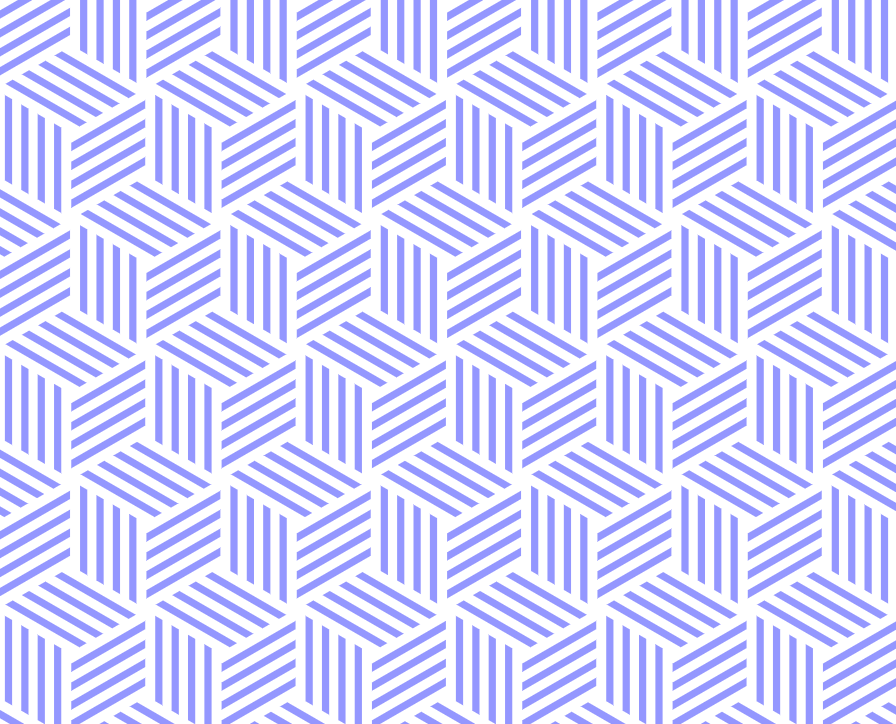
Give the GLSL for this pattern, as a Shadertoy shader.

```glsl
// Isometric cubes on a hexagonal lattice, each face hatched with four bars.
// One hatched face is a skewed box distance; turning it by thirds of a circle
// about the cell centre gives the other two faces.

#define COLUMNS     5.96                     // cells across the canvas
#define ORIGIN      vec2(-0.030, 0.014)      // a cell centre, from the top left
#define BAR_PITCH   0.109                    // spacing of bars, in cell widths
#define BAR_WIDTH   0.048
#define BAR_LENGTH  0.568
#define BAR_COLOR   vec3(0.58, 0.592, 1.0)
#define PAPER_COLOR vec3(1.0)

const float SQRT3 = 1.7320508;

// Offset from the nearest centre of a hexagonal lattice of unit width
vec2 hexCell(vec2 p) {
    vec2 s = vec2(1.0, SQRT3);
    vec2 a = mod(p + 0.5 * s, s) - 0.5 * s;
    vec2 b = mod(p, s) - 0.5 * s;
    return dot(a, a) < dot(b, b) ? a : b;
}

// Signed distance to four upright bars with ends cut at 30 degrees
float hatchedFace(vec2 p) {
    float bar = clamp(floor(p.x / BAR_PITCH) + 0.5, -1.5, 1.5);
    float side = abs(p.x - bar * BAR_PITCH) - 0.5 * BAR_WIDTH;
    float end = (abs(p.y - p.x / SQRT3) - 0.5 * BAR_LENGTH) * 0.5 * SQRT3;
    return max(side, end);
}

// Signed distance to the three faces of one cube
float hatchedCube(vec2 p) {
    const mat2 thirdTurn = mat2(-0.5, 0.5 * SQRT3, -0.5 * SQRT3, -0.5);
    vec2 faceCentre = vec2(-0.25, 0.25 / SQRT3);
    float d = 1.0;
    for (int face = 0; face < 3; face++) {
        d = min(d, hatchedFace(p - faceCentre));
        p = thirdTurn * p;
    }
    return d;
}

void mainImage(out vec4 fragColor, in vec2 fragCoord) {
    // Cell units, with y running down from the top edge
    float pixel = COLUMNS / iResolution.x;
    vec2 p = vec2(fragCoord.x, iResolution.y - fragCoord.y) * pixel - ORIGIN;

    // Edge coverage over one pixel
    float ink = clamp(0.5 - hatchedCube(hexCell(p)) / pixel, 0.0, 1.0);
    fragColor = vec4(mix(PAPER_COLOR, BAR_COLOR, ink), 1.0);
}
```
